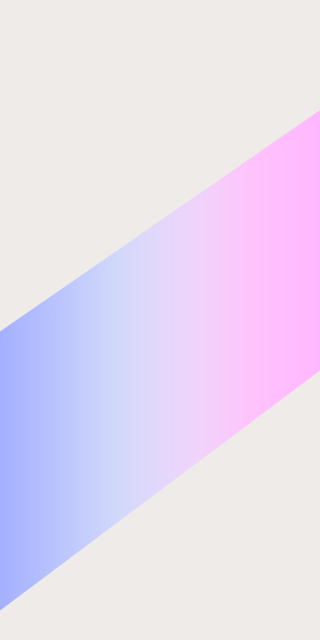
Give the GLSL for this background, as a WebGL 1 fragment shader.

```glsl
precision highp float;
// Draws a slanted pastel band, blue to pink from left to right, on warm pale grey.

uniform vec2 u_resolution;

const vec3 PAPER = vec3(0.933, 0.922, 0.914);
const vec3 PERIWINKLE = vec3(0.645, 0.690, 1.0);
const vec3 ICE_BLUE = vec3(0.816, 0.847, 0.982);
const vec3 LILAC = vec3(0.890, 0.846, 0.985);
const vec3 ORCHID = vec3(0.945, 0.826, 0.984);
const vec3 PINK = vec3(1.0, 0.760, 0.988);
const vec3 MAGENTA = vec3(1.0, 0.720, 1.0);

// Blends towards the next colour stop between two positions.
vec3 addStop(vec3 base, vec3 next, float from, float to, float x) {
  return mix(base, next, clamp((x - from) / (to - from), 0.0, 1.0));
}

// Horizontal gradient of the band.
vec3 bandColor(float x) {
  vec3 color = addStop(PERIWINKLE, ICE_BLUE, 0.0, 0.36, x);
  color = addStop(color, LILAC, 0.36, 0.50, x);
  color = addStop(color, ORCHID, 0.50, 0.63, x);
  color = addStop(color, PINK, 0.63, 0.80, x);
  return addStop(color, MAGENTA, 0.80, 1.0, x);
}

// Smooth coverage below a line given by its heights at the left and right sides.
float belowLine(vec2 uv, float leftHeight, float rightHeight, vec2 size) {
  float rise = rightHeight - leftHeight;
  float gap = leftHeight + rise * uv.x - uv.y;
  float pixelSpan = length(vec2(rise, 1.0) / size);
  return clamp(gap / pixelSpan + 0.5, 0.0, 1.0);
}

void main() {
  vec2 uv = gl_FragCoord.xy / u_resolution;

  // The band lies between two nearly parallel edges.
  float underTop = belowLine(uv, 0.482, 0.828, u_resolution);
  float underBottom = belowLine(uv, 0.046, 0.421, u_resolution);
  float band = underTop * (1.0 - underBottom);

  gl_FragColor = vec4(mix(PAPER, bandColor(uv.x), band), 1.0);
}
```
